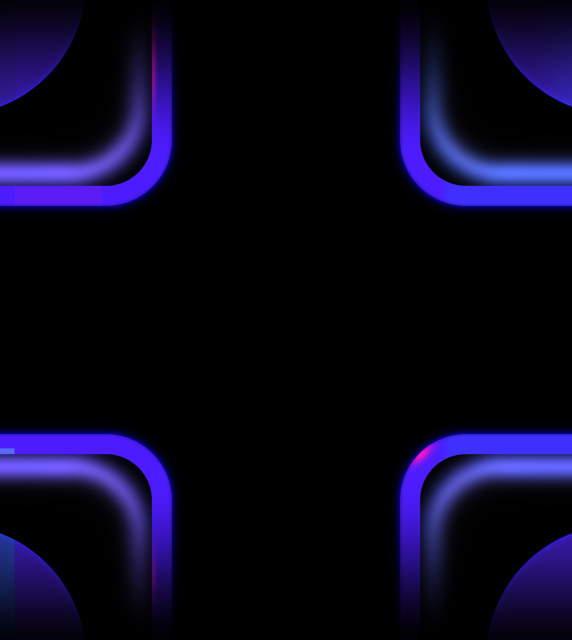
Write a Shadertoy shader that draws this background.

```glsl
// Four neon-edged rounded panels with glowing inner lines and discs, around a black cross.
#define GAP 0.1784          // half width of the dark cross
#define CORNER 0.103        // outer radius of the panels
#define BAND 0.0312         // thickness of the neon border
#define LINE_INSET 0.0508   // depth of the soft inner line
#define LINE_RADIUS 0.106
#define LINE_WIDTH 0.021
#define DISC_CENTER vec2(0.5195, 0.526)
#define DISC_RADIUS 0.206
#define SEAM -0.424         // thin tinted strip at the far left

const vec3 VIOLET = vec3(0.30, 0.11, 1.00);
const vec3 INDIGO = vec3(0.25, 0.19, 1.00);
const vec3 HALO_BLUE = vec3(0.04, 0.00, 0.85);
const vec3 LINE_VIOLET = vec3(0.42, 0.34, 1.00);
const vec3 LINE_BLUE = vec3(0.31, 0.43, 1.00);
const vec3 HOT_PINK = vec3(1.00, 0.08, 0.78);

// Signed distance to an endless panel whose only corner is rounded; negative inside
float panelDistance(vec2 q, float edge, float radius) {
    vec2 v = edge + radius - q;
    return length(max(v, 0.0)) + min(max(v.x, v.y), 0.0) - radius;
}

// Antialiased cover of the area where the distance is negative
float fill(float dist, float pixel) {
    return 1.0 - smoothstep(-pixel, pixel, dist);
}

// Soft elliptical spot
float spot(vec2 offset, vec2 size) {
    vec2 s = offset / size;
    return exp(-dot(s, s));
}

void mainImage(out vec4 fragColor, in vec2 fragCoord) {
    vec2 p = (fragCoord - 0.5 * iResolution.xy) / iResolution.y;
    vec2 q = abs(p);
    float pixel = 0.8 / iResolution.y;

    float right = step(0.0, p.x);
    float top = step(0.0, p.y);
    float strip = fill(p.x - SEAM, pixel);

    float panel = panelDistance(q, GAP, CORNER);
    float outer = fill(panel, pixel);
    float inner = fill(panel + BAND, pixel);
    float fade = 1.0 - smoothstep(0.25, 0.515, q.y);

    // Thin halo outside the border
    vec3 color = HALO_BLUE * 0.75 * exp(-max(panel, 0.0) / 0.0048) * fade;

    // Neon border, cooler along the right-hand arms
    vec3 border = mix(VIOLET, INDIGO, smoothstep(0.235, 0.262, p.x));
    float warmArm = (1.0 - right) * top * smoothstep(0.285, 0.29, q.x) * (1.0 - strip);
    border += vec3(0.06, 0.0, -0.04) * warmArm;
    border *= fade * mix(0.86, 1.0, smoothstep(0.0, 0.006, -panel));
    border += vec3(0.35, 0.0, 0.02) * spot(p - vec2(-0.207, 0.385), vec2(0.004, 0.055));
    border += vec3(0.16, 0.0, 0.02) * spot(p - vec2(-0.207, -0.395), vec2(0.004, 0.04));
    border += vec3(0.05, 0.30, 0.0) * strip * (1.0 - top)
            * smoothstep(0.199, 0.202, q.y);

    // Pink glint on the lower right corner, stretched along the curve
    vec2 glint = p - vec2(0.212, -0.209);
    vec2 along = vec2(glint.x + glint.y, glint.x - glint.y) * 0.7071;
    border = mix(border, HOT_PINK, 0.95 * spot(along, vec2(0.022, 0.009)));
    color = mix(color, border, outer);

    // Soft inner line, with a wider pale fringe in the bend
    float line = -panelDistance(q, GAP + LINE_INSET, LINE_RADIUS);
    float lineFade = 1.0 - smoothstep(0.2, 0.5, q.y);
    float arm = mix(0.75, 1.0, smoothstep(0.27, 0.36, q.x));
    float core = exp(-pow(line / LINE_WIDTH, 2.0));
    float bend = spot(q - vec2(0.275), vec2(0.075));
    float fringe = exp(-max(line, 0.0) / 0.022) * smoothstep(-0.022, 0.012, line);
    vec3 lineColor = mix(LINE_VIOLET, LINE_BLUE, right * mix(0.5, 1.0, top));
    vec3 inside = lineColor * core * lineFade * arm;
    inside += vec3(0.14, 0.11, 0.16) * fringe * lineFade * (0.35 + 0.65 * bend);

    // Shaded disc in each outer corner
    float disc = length(q - DISC_CENTER) - DISC_RADIUS;
    float discFade = 1.0 - smoothstep(0.31, 0.53, q.y);
    vec3 discColor = vec3(0.22, 0.10, 0.66) * discFade;
    discColor += vec3(0.0, 0.02, 0.32) * exp(disc / 0.004) * discFade;
    discColor += vec3(0.0, 0.05, 0.08) * right * top * discFade * smoothstep(0.38, 0.45, q.x);
    vec3 stripTint = mix(vec3(-0.08, 0.12, -0.06), vec3(-0.02, 0.01, -0.05), top);
    discColor = max(discColor + stripTint * strip * discFade, 0.0);
    inside = mix(inside, discColor, fill(disc, pixel));

    color = mix(color, inside, inner);
    fragColor = vec4(clamp(color, 0.0, 1.0), 1.0);
}
```
